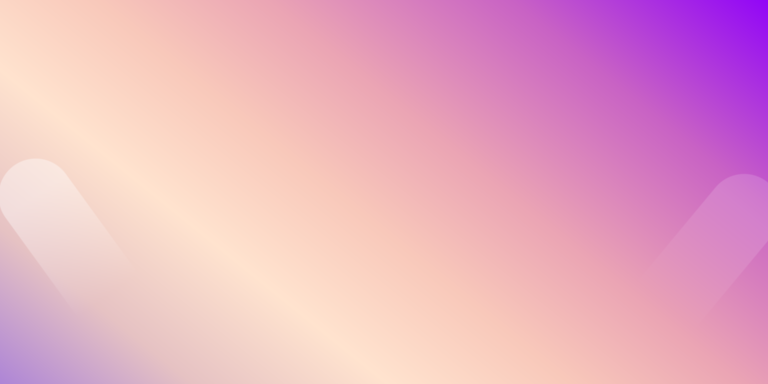
Reproduce this background procedurally as a Shadertoy shader.

```glsl
// Diagonal cream, pink and violet gradient with two fading translucent capsules.

#define AXIS normalize(vec2(0.81, 1.0))
#define RIDGE_OFFSET 0.636
#define CAPSULE_RADIUS 0.097
#define FADE_LENGTH 0.32
#define LEFT_ALPHA 0.40
#define RIGHT_ALPHA 0.15

const vec3 LAVENDER = vec3(0.68, 0.52, 0.84);
const vec3 DUSTY    = vec3(0.90, 0.76, 0.765);
const vec3 CREAM    = vec3(1.00, 0.89, 0.81);
const vec3 PEACH    = vec3(0.973, 0.785, 0.73);
const vec3 PINK     = vec3(0.92, 0.645, 0.705);
const vec3 ORCHID   = vec3(0.785, 0.385, 0.77);
const vec3 VIOLET   = vec3(0.57, 0.02, 0.97);

// Linear position of x between a and b, clamped to 0..1.
float ramp(float a, float b, float x) {
    return clamp((x - a) / (b - a), 0.0, 1.0);
}

// Colour at signed distance d from the cream ridge.
vec3 gradientColor(float d) {
    vec3 color = mix(LAVENDER, DUSTY, ramp(-0.636, -0.32, d));
    color = mix(color, CREAM,  ramp(-0.32, 0.0, d));
    color = mix(color, PEACH,  ramp(0.0, 0.30, d));
    color = mix(color, PINK,   ramp(0.30, 0.58, d));
    color = mix(color, ORCHID, ramp(0.58, 0.98, d));
    return mix(color, VIOLET,  ramp(0.98, 1.40, d));
}

// Coverage of a round-headed bar that fades along its direction.
float fadingCapsule(vec2 p, vec2 head, vec2 direction) {
    vec2 axis = normalize(direction);
    vec2 q = p - head;
    float along = dot(q, axis);
    float dist = length(q - axis * max(along, 0.0)) - CAPSULE_RADIUS;
    float pixel = 1.0 / iResolution.y;
    float shape = 1.0 - smoothstep(-pixel, pixel, dist);
    return shape * (1.0 - ramp(0.0, FADE_LENGTH, along));
}

void mainImage(out vec4 fragColor, in vec2 fragCoord) {
    vec2 p = fragCoord / iResolution.y;

    // Diagonal background
    vec3 color = gradientColor(dot(p, AXIS) - RIDGE_OFFSET);

    // Translucent capsules at the sides
    float left = fadingCapsule(p, vec2(0.093, 0.490), vec2(0.588, -0.81));
    float right = fadingCapsule(p, vec2(1.938, 0.450), vec2(-0.64, -0.77));
    color = mix(color, vec3(1.0), LEFT_ALPHA * left);
    color = mix(color, vec3(1.0), RIGHT_ALPHA * right);

    fragColor = vec4(color, 1.0);
}
```
